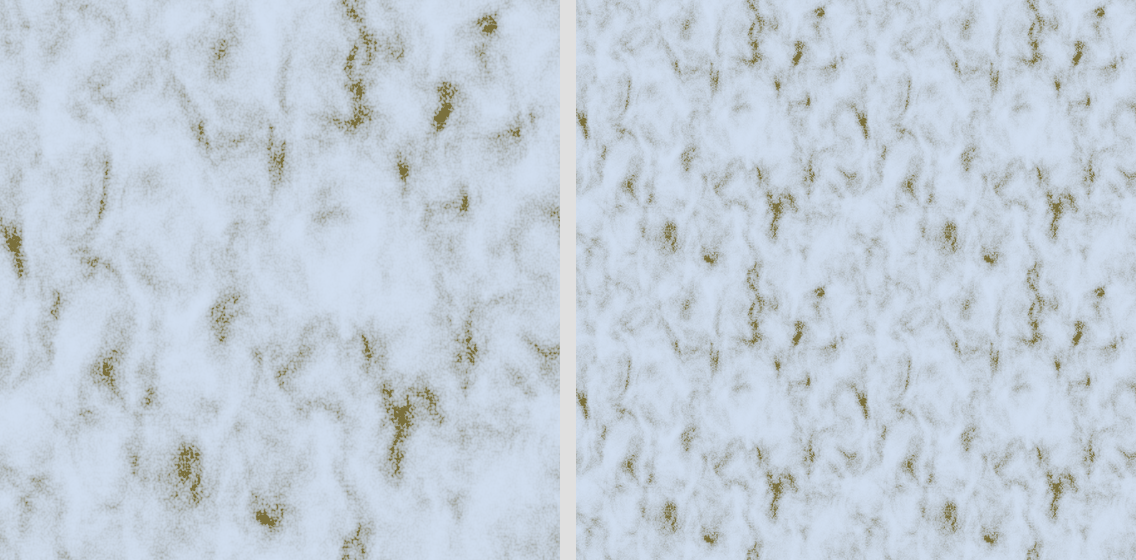
Left, the tile; right, the same tile 2 across and 2 down.
Reproduce this texture procedurally as a WebGL 1 fragment shader.

```glsl
precision highp float;
// Tiling patchy snow: soft white drifts thinning to grainy, upright flecks of olive soil.

uniform vec2 u_resolution;

// Colours along the ramp from deep snow to bare ground
const vec3 SNOW = vec3(0.825, 0.878, 0.948);
const vec3 THIN_SNOW = vec3(0.70, 0.73, 0.745);
const vec3 SOIL = vec3(0.48, 0.44, 0.24);
const float THIN_LEVEL = 0.35;

// Cells per tile; fewer rows than columns stretch the features upright
const vec2 DRIFT_CELLS = vec2(6.0, 4.0);
const vec2 CLUMP_CELLS = vec2(13.0, 8.0);
const vec2 FRAY_CELLS = vec2(27.0, 17.0);
const vec2 CRUMB_CELLS = vec2(56.0, 42.0);
const vec2 SPECK_CELLS = vec2(115.0, 105.0);
const vec2 GRAIN_CELLS = vec2(223.0, 211.0);
const vec2 WARP_CELLS = vec2(9.0, 8.0);
const float WARP_AMOUNT = 0.010;

// Exposure follows a log-normal spread around its median
const float MEDIAN_EXPOSURE = 0.132;
const float EXPOSURE_SPREAD = 0.72;
const float CORE_BOOST = 0.25;

const float TAU = 6.28318;
const float UNIT_DEVIATION = 4.65; // scales gradient noise to a deviation of one

float hash(vec2 cell, float seed) {
  vec3 p = fract(vec3(cell.xyx + seed * 7.31) * vec3(0.1031, 0.1030, 0.0973));
  p += dot(p, p.yzx + 33.33);
  return fract((p.x + p.y) * p.z);
}

// Slope of a random unit gradient at a lattice corner, wrapped to the tile
float corner(vec2 cell, vec2 offset, vec2 period, float seed) {
  float angle = TAU * hash(mod(cell, period), seed);
  return dot(vec2(cos(angle), sin(angle)), offset);
}

// Periodic gradient noise; the seed also shifts each lattice
float noise(vec2 uv, vec2 period, float seed) {
  vec2 p = (uv + seed * vec2(0.37, 0.61)) * period;
  vec2 c = floor(p);
  vec2 f = p - c;
  vec2 w = f * f * f * (f * (f * 6.0 - 15.0) + 10.0);
  vec2 e = vec2(1.0, 0.0);
  float low = mix(corner(c, f, period, seed),
                  corner(c + e.xy, f - e.xy, period, seed), w.x);
  float high = mix(corner(c + e.yx, f - e.yx, period, seed),
                   corner(c + e.xx, f - e.xx, period, seed), w.x);
  return UNIT_DEVIATION * mix(low, high, w.y);
}

// How far the ground shows through: 0 is deep snow, 1 is bare soil
float groundExposure(vec2 uv) {
  vec2 warp = vec2(noise(uv, WARP_CELLS, 1.0), noise(uv, WARP_CELLS, 2.0));
  vec2 p = uv + WARP_AMOUNT * warp;

  float wear = 0.44 * noise(p, DRIFT_CELLS, 3.0)
             + 0.66 * noise(p, CLUMP_CELLS, 4.0)
             + 0.43 * noise(p, FRAY_CELLS, 5.0)
             + 0.24 * noise(p, CRUMB_CELLS, 6.0)
             + 0.15 * noise(uv, SPECK_CELLS, 7.0)
             + 0.25 * noise(uv, GRAIN_CELLS, 8.0);

  float exposure = MEDIAN_EXPOSURE * exp(EXPOSURE_SPREAD * wear);
  exposure += CORE_BOOST * smoothstep(0.48, 0.80, exposure);
  return min(exposure, 1.0);
}

vec3 groundColour(float exposure) {
  vec3 colour = mix(SNOW, THIN_SNOW, min(exposure / THIN_LEVEL, 1.0));
  float bare = max(exposure - THIN_LEVEL, 0.0) / (1.0 - THIN_LEVEL);
  return mix(colour, SOIL, bare);
}

void main() {
  vec2 uv = gl_FragCoord.xy / u_resolution;
  gl_FragColor = vec4(groundColour(groundExposure(uv)), 1.0);
}
```
